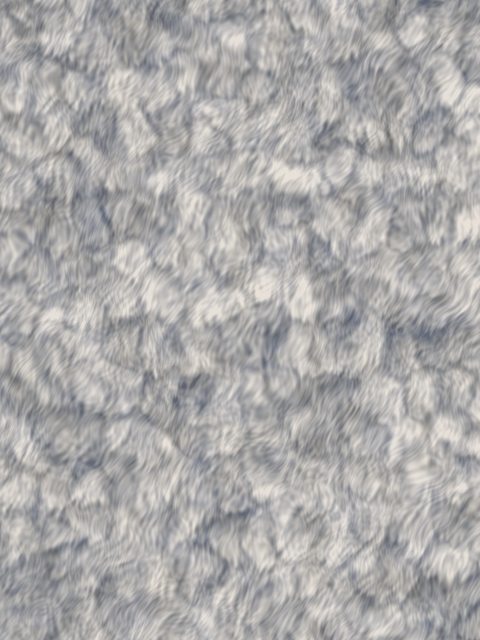
Write a Shadertoy shader that draws this texture.

```glsl
const vec3 SHADOW_GREY = vec3(0.400, 0.415, 0.447);
const vec3 WARM_WHITE = vec3(0.880, 0.858, 0.832);
const vec3 BLUE_TINT = vec3(-0.022, -0.006, 0.030);
const vec2 TUFT_SIZE = vec2(0.074, 0.092);
const float ROW_HEIGHT = 0.135;
const float FIBRE_LEAN = 0.32;
const float TAU = 6.2831853;

vec2 hash2(vec2 cell) {
    vec3 q = fract(cell.xyx * vec3(0.1031, 0.1030, 0.0973));
    q += dot(q, q.yzx + 33.33);
    return fract((q.xx + q.yz) * q.zy);
}

float cornerSlope(vec2 cell, vec2 corner, vec2 f) {
    float angle = TAU * hash2(cell + corner + 57.0).x;
    return dot(vec2(cos(angle), sin(angle)), f - corner);
}

// Gradient noise, roughly -0.7 to 0.7
float gradientNoise(vec2 p) {
    vec2 cell = floor(p), f = p - cell;
    vec2 s = f * f * f * (f * (f * 6.0 - 15.0) + 10.0);
    vec2 e = vec2(0.0, 1.0);
    float low = mix(cornerSlope(cell, e.xx, f), cornerSlope(cell, e.yx, f), s.x);
    float high = mix(cornerSlope(cell, e.xy, f), cornerSlope(cell, e.yy, f), s.x);
    return mix(low, high, s.y);
}

vec2 warp(vec2 p, float frequency, float amount) {
    vec2 q = p * frequency;
    return amount * vec2(gradientNoise(q + 11.3), gradientNoise(q + 47.9));
}

// Soft cells: x is the blended tuft shade, y is the gap-to-crown height
vec2 tufts(vec2 p, vec2 size) {
    vec2 q = p / size;
    vec2 cell = floor(q);
    float nearest = 9.0, second = 9.0, shade = 0.0, total = 0.0;
    for (int y = -1; y <= 1; y++) {
        for (int x = -1; x <= 1; x++) {
            vec2 id = cell + vec2(x, y);
            vec2 centre = id + 0.5 + 0.8 * (hash2(id) - 0.5);
            float d = length(q - centre);
            float weight = exp(-14.0 * d * d);
            shade += weight * (hash2(id + 91.0).y - 0.5);
            total += weight;
            second = min(second, max(nearest, d));
            nearest = min(nearest, d);
        }
    }
    float crown = smoothstep(0.0, 0.42, second - nearest);
    return vec2(shade / max(total, 1e-5), crown);
}

// Leaning strands whose direction drifts across the cloth
float fibres(vec2 p, vec2 frequency) {
    vec2 q = p - vec2(FIBRE_LEAN * p.y, 0.0);
    q += warp(p, 4.0, 0.07) + warp(p, 15.0, 0.022);
    return gradientNoise(q * frequency);
}

float woolTone(vec2 p) {
    float strands = fibres(p, vec2(82.0, 30.0));
    float hairs = fibres(p + 3.7, vec2(150.0, 62.0));

    // Strands fray the outlines of the tufts
    vec2 frayed = p + warp(p, 9.0, 0.035) + warp(p, 32.0, 0.014);
    frayed.y += 0.014 * strands;
    vec2 tuft = tufts(frayed, TUFT_SIZE);
    float gapDepth = 0.25 + 0.22 * gradientNoise(p * 5.0 + 23.0);

    // Uneven knit rows and broad wear
    float row = sin(TAU * (frayed.y / ROW_HEIGHT + 0.5 * gradientNoise(p * 3.0)));
    float clumps = gradientNoise(frayed * vec2(24.0, 18.0) + 5.0);
    float wear = gradientNoise(p * 3.5 + 71.0);

    float tone = 0.575 + 0.36 * tuft.x + gapDepth * (tuft.y - 0.6);
    tone += 0.055 * row + 0.36 * clumps + 0.16 * wear;
    return tone + 0.42 * strands + 0.26 * hairs;
}

void mainImage(out vec4 fragColor, in vec2 fragCoord) {
    vec2 p = fragCoord / iResolution.x;
    float tone = clamp(woolTone(p), -0.05, 1.05);
    vec3 colour = mix(SHADOW_GREY, WARM_WHITE, tone);

    // Bluish yarn shows mostly in the hollows
    float blueYarn = gradientNoise(p * 13.0 + 37.0) + 0.6 * gradientNoise(p * 40.0);
    colour += BLUE_TINT * blueYarn * (1.3 - tone);
    fragColor = vec4(colour, 1.0);
}
```
